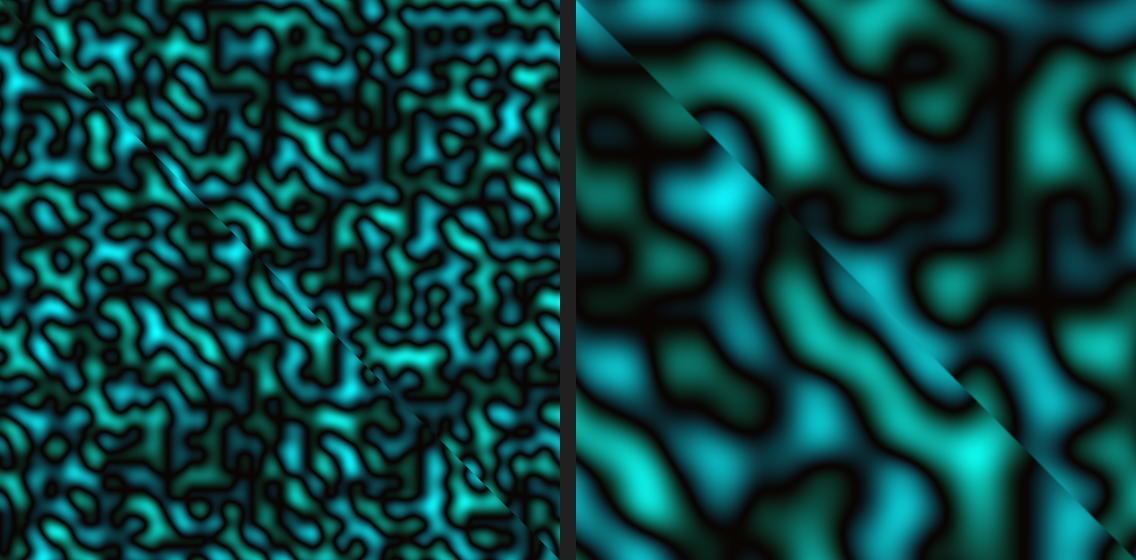
Left: the whole. Right: its middle third, enlarged.
This texture is drawn by a three.js fragment shader. Its source:

```glsl
varying vec2 vUv;

vec3 hash3(vec2 cell) {
  vec3 q = fract(cell.xyx * vec3(0.1031, 0.1030, 0.0973));
  q += dot(q, q.yxz + 33.33);
  return fract((q.xxy + q.yzz) * q.zyx);
}

// Slopes along one axis, half of them tilted towards the rising diagonal
vec2 cornerSlope(vec2 cell) {
  vec3 pick = step(0.5, hash3(cell));
  vec2 axis = vec2(pick.x, 1.0 - pick.x);
  return (axis + pick.y) * (2.0 * pick.z - 1.0);
}

float ramp(vec2 cell, vec2 local, vec2 corner) {
  return dot(cornerSlope(cell + corner), local - corner);
}

// Gradient noise whose grains stretch along the falling diagonal
float slantedNoise(vec2 p) {
  vec2 cell = floor(p);
  vec2 f = fract(p);
  vec2 w = f * f * f * (f * (f * 6.0 - 15.0) + 10.0);
  float low = mix(ramp(cell, f, vec2(0.0)), ramp(cell, f, vec2(1.0, 0.0)), w.x);
  float high = mix(ramp(cell, f, vec2(0.0, 1.0)), ramp(cell, f, vec2(1.0)), w.x);
  return mix(low, high, w.y);
}

// Black veins at the zero crossings, teal grains between them
vec3 grainColor(float n) {
  float glow = n * n / (abs(n) + 0.06);
  float blueTint = 0.04 * clamp(n * 4.0, -1.0, 1.0);
  vec3 veinColor = vec3(0.035, 0.018, 0.012);
  return veinColor + vec3(0.015, 0.95, 0.95) * glow + vec3(0.0, 0.0, blueTint);
}

void main() {
  vec2 p = vUv * 20.0 + vec2(0.0, 0.5);

  // The upper right half slips along a diagonal fault
  vec2 slip = vec2(0.25, -0.25);
  float beyondFault = smoothstep(-0.0015, 0.0015, vUv.x + vUv.y - 1.0);

  vec3 color = mix(grainColor(slantedNoise(p)), grainColor(slantedNoise(p + slip)), beyondFault);
  gl_FragColor = vec4(clamp(color, 0.0, 1.0), 1.0);
}
```
